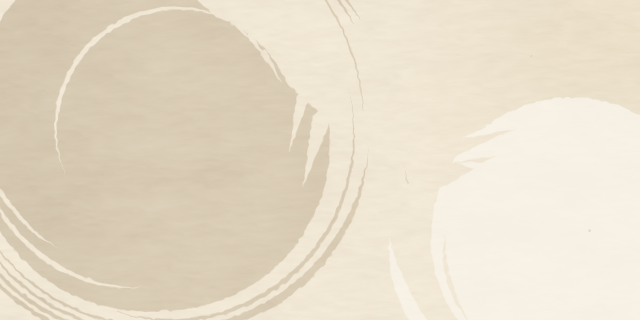
This background is drawn by a WebGL 1 fragment shader. Its source:

```glsl
precision highp float;
// Cream paper with a large beige brush circle on the left and a pale disc lower right.
// Discs, tapered arcs and wedges are joined as distance functions with ragged edges;
// stretched value noise gives the paper its soft fibres and mottling.
uniform vec2 u_resolution;

const vec3 PAPER = vec3(0.942, 0.905, 0.832);
const vec3 PAPER_SHADE = vec3(0.918, 0.872, 0.783);
const vec3 BEIGE = vec3(0.850, 0.797, 0.706);
const vec3 PALE = vec3(0.968, 0.943, 0.898);
const vec2 RING = vec2(0.508, 0.552);
const vec2 INNER = vec2(0.542, 0.583);
const vec2 MOON = vec2(1.784, 0.258);

float hash(vec2 p) {
  vec3 q = fract(vec3(p.xyx) * 0.1031);
  q += dot(q, q.yzx + 33.33);
  return fract((q.x + q.y) * q.z);
}

float noise(vec2 p) {
  vec2 i = floor(p), f = fract(p);
  f = f * f * (3.0 - 2.0 * f);
  return mix(mix(hash(i), hash(i + vec2(1.0, 0.0)), f.x),
             mix(hash(i + vec2(0.0, 1.0)), hash(i + 1.0), f.x), f.y);
}

float fbm(vec2 p) {
  float sum = 0.0, amp = 0.5;
  for (int i = 0; i < 5; i++) {
    sum += amp * noise(p);
    p = p * 2.03 + 17.0;
    amp *= 0.5;
  }
  return sum;
}

// Arc from angle span.x to span.y (degrees), drifting from radii.x to radii.y
float arc(vec2 p, vec2 center, vec2 span, vec2 radii, float halfWidth) {
  vec2 d = p - center;
  float t = mod(degrees(atan(d.y, d.x)) - span.x, 360.0) / (span.y - span.x);
  float taper = max(4.0 * t * (1.0 - t), -1.0);
  return abs(length(d) - mix(radii.x, radii.y, min(t, 1.5))) - halfWidth * taper;
}

// Stroke that narrows from base to tip
float wedge(vec2 p, vec2 base, vec2 tip, float halfWidth) {
  vec2 d = p - base, axis = tip - base;
  float t = clamp(dot(d, axis) / dot(axis, axis), 0.0, 1.0);
  return length(d - axis * t) - halfWidth * (1.0 - t);
}

float cut(float shape, float hole) { return max(shape, -hole); }

float fill(float d, float pixel) { return clamp(0.5 - d / pixel, 0.0, 1.0); }

float brushCircle(vec2 p) {
  // Spiral outer edge, opened at the upper right outside the inner disc
  vec2 d = p - RING;
  float turn = mod(270.0 - degrees(atan(d.y, d.x)), 360.0);
  float radius = 0.523 + 0.00089 * turn * step(turn, 200.0);
  float opening = dot(p, vec2(0.68, 0.73)) - 1.15;
  float shape = max(length(d) - radius, min(length(p - INNER) - 0.388, opening));

  // Light strokes and torn tongues
  shape = cut(shape, arc(p, INNER, vec2(62.0, 196.0), vec2(0.398, 0.363), 0.008));
  shape = cut(shape, arc(p, RING, vec2(185.0, 223.0), vec2(0.555, 0.467), 0.007));
  shape = cut(shape, arc(p, RING, vec2(188.0, 260.0), vec2(0.572, 0.458), 0.008));
  shape = cut(shape, wedge(p, vec2(0.944, 0.690), vec2(0.905, 0.526), 0.019));
  shape = cut(shape, wedge(p, vec2(1.004, 0.625), vec2(0.945, 0.414), 0.028));
  for (int i = 0; i < 4; i++) {
    float k = float(i);
    vec2 base = vec2(0.690 + 0.045 * k, 0.962 - 0.025 * k - 0.006 * k * k);
    shape = cut(shape, wedge(p, base, base + vec2(0.055, -0.055 - 0.012 * k), 0.010));
  }

  // Loose bristle lines outside the disc
  shape = min(shape, arc(p, RING, vec2(-105.0, 11.0), vec2(0.545, 0.603), 0.007));
  shape = min(shape, arc(p, RING, vec2(-92.0, -4.0), vec2(0.578, 0.642), 0.013));
  shape = min(shape, arc(p, RING, vec2(9.0, 62.0), vec2(0.634, 0.705), 0.003));
  for (int i = 0; i < 4; i++) {
    float k = float(i);
    shape = min(shape, arc(p, RING, vec2(202.0, 282.0 - 7.0 * k),
                           vec2(0.618, 0.555) + 0.026 * k, 0.004 + 0.001 * k));
  }
  for (int i = 0; i < 2; i++) {
    float r = 0.705 + 0.023 * float(i);
    shape = min(shape, arc(p, RING, vec2(32.0, 45.0), vec2(r, r + 0.003), 0.004));
  }
  return shape;
}

float paleDisc(vec2 p) {
  float shape = length(p - MOON) - 0.4375;
  shape = min(shape, wedge(p, vec2(1.600, 0.612), vec2(1.447, 0.570), 0.030));
  shape = cut(shape, wedge(p, vec2(1.400, 0.530), vec2(1.605, 0.596), 0.026));
  shape = cut(shape, wedge(p, vec2(1.375, 0.450), vec2(1.545, 0.512), 0.036));
  shape = min(shape, wedge(p, vec2(1.530, 0.475), vec2(1.428, 0.492), 0.020));
  shape = cut(shape, arc(p, MOON, vec2(179.0, 220.0), vec2(0.395, 0.412), 0.007));
  return min(shape, arc(p, MOON, vec2(180.0, 236.0), vec2(0.568, 0.518), 0.023));
}

void main() {
  vec2 p = gl_FragCoord.xy / u_resolution.y;
  float pixel = 1.5 / u_resolution.y;

  // Paper mottling and fine horizontal fibres
  float mottle = fbm(p * vec2(6.0, 11.0)) - 0.48;
  float fibre = fbm(p * vec2(22.0, 85.0) + 3.0 * mottle) - 0.48;
  float shade = smoothstep(1.1, 1.9, p.x) * smoothstep(0.25, 0.9, p.y);
  vec3 color = mix(PAPER, PAPER_SHADE, clamp(shade + 0.8 * mottle, 0.0, 1.0));

  // Brush shapes with broken edges
  vec2 rough = vec2(noise(p * 75.0), noise(p * 75.0 + 41.0)) - 0.5;
  vec2 q = p + 0.006 * rough;
  vec3 beige = BEIGE - 0.018 * (1.0 - smoothstep(0.0, 0.6, p.x));
  color = mix(color, beige, fill(brushCircle(q), pixel));
  float pale = fill(paleDisc(q), pixel);
  color = mix(color, PALE, pale);
  color += (0.045 * mottle + 0.035 * fibre) * vec3(0.9, 1.0, 1.15) * (1.0 - 0.7 * pale);

  // Small stray marks
  float marks = min(wedge(q, vec2(1.274, 0.430), vec2(1.265, 0.468), 0.003),
                    length(q - vec2(1.842, 0.279)) - 0.004);
  marks = min(marks, length(q - vec2(1.661, 0.826)) - 0.003);
  color = mix(color, BEIGE, 0.7 * fill(marks, pixel));
  gl_FragColor = vec4(color, 1.0);
}
```
